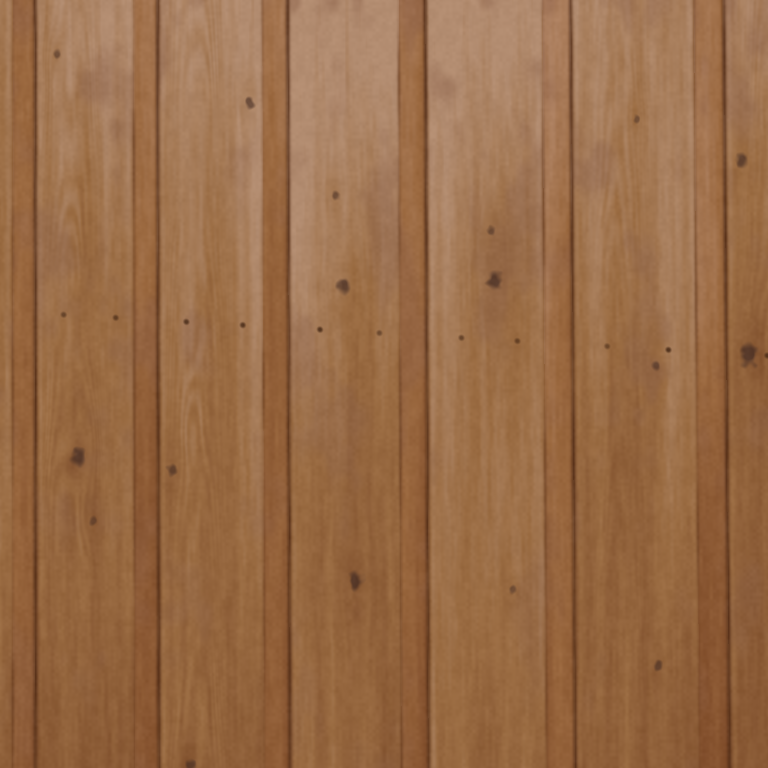
Write a Shadertoy shader that draws this texture.

```glsl
// Varnished pine wall: vertical boards parted by recessed strips, with grain, knots and nail holes.

float hash(vec2 p) {
    return fract(sin(dot(p, vec2(12.9898, 78.233))) * 43758.5453);
}

float noise(vec2 p) {
    vec2 i = floor(p), f = fract(p);
    f = f * f * (3.0 - 2.0 * f);
    return mix(mix(hash(i), hash(i + vec2(1, 0)), f.x),
               mix(hash(i + vec2(0, 1)), hash(i + vec2(1, 1)), f.x), f.y);
}

float bell(float d, float width) {
    return exp(-d * d / (width * width));
}

// Vertical streaks broken into short fibres, centred on zero
float woodGrain(vec2 p) {
    float x = p.x + 0.006 * noise(p * vec2(9.0, 3.0));
    return 0.22 * (noise(vec2(x * 50.0, p.y * 1.3)) - 0.5)
         + 0.18 * (noise(vec2(x * 120.0, p.y * 4.0)) - 0.5)
         + 0.13 * (noise(vec2(x * 230.0, p.y * 28.0)) - 0.5);
}

// Nested arches of flat-sawn timber around the line dx = 0
float archGrain(float dx, float y, float seed) {
    float wobble = noise(vec2(dx * 50.0 + seed, y * 9.0));
    float phase = 60.0 * y + 18000.0 * dx * dx + 11.0 * wobble;
    float patches = smoothstep(0.25, 0.6, noise(vec2(seed, y * 5.0)));
    return sin(phase) * bell(dx, 0.024) * patches;
}

void mainImage(out vec4 fragColor, in vec2 fragCoord) {
    vec2 uv = fragCoord / iResolution.xy;
    float x = uv.x - 0.008 * uv.x * (0.5 - uv.y);
    float y = uv.y;

    // Boards widen steadily to the right: x = 0.046 + 0.155 u + 0.005 u^2
    float u = (sqrt(0.024025 + 0.02 * (x - 0.046)) - 0.155) / 0.01;
    float id = floor(u), f = u - id;
    float w = 0.155 + 0.01 * u;

    // Signed distances to the deep groove and to the strip's left edge
    float groove = (f - step(0.5, f)) * w;
    float edge = (f - 0.81) * w;
    float strip = smoothstep(-0.002, 0.002, edge) * smoothstep(0.0, 0.003, (1.0 - f) * w);

    // Knots: ragged dark cores with a smudged halo that bends the grain
    float core = 0.0, halo = 0.0, bend = 0.0;
    for (int k = 0; k < 3; k++) {
        vec2 seed = vec2(id + 7.0, float(k) + 3.0);
        float size = hash(seed + 31.0);
        float r = 0.006 + 0.009 * size * size;
        vec2 q = vec2((f - mix(0.1, 0.72, hash(seed))) * w,
                      y - (float(k) + hash(seed + 17.0)) / 3.0);
        q += 0.6 * r * (vec2(noise(uv * 130.0), noise(uv * 130.0 + 40.0)) - 0.5);
        core += smoothstep(r, 0.3 * r, length(q * vec2(1.0, 0.8))) * (0.5 + 0.35 * size);
        float h = bell(length(q * vec2(1.0, 0.4)), 2.2 * r);
        halo += h * (0.4 + noise(uv * vec2(60.0, 35.0)));
        bend -= 0.5 * q.x * h;
    }

    // Tone: pale sheen at the top, deeper below, darker strips
    float part = id * 3.7 + 1.9 * step(0.0, edge);
    vec2 grainPos = vec2(x + bend + part, y + part * 2.3);
    float tone = 0.34 + 0.46 * y + 0.12 * (hash(vec2(id, 5.0)) - 0.5);
    tone += 0.20 * bell(x - 0.5, 0.35) * smoothstep(0.35, 1.0, y);
    tone -= 0.18 * smoothstep(0.92, 1.0, x);
    tone += 0.30 * (noise(vec2(x * 9.0 + part, y * 3.0)) - 0.5);
    tone += woodGrain(grainPos);
    tone += 0.10 * archGrain((f - 0.3) * w + bend, y, id * 5.3) * step(mod(id, 4.0), 1.5) * (1.0 - strip);
    tone -= strip * (0.08 + 0.18 * y + 0.12 * exp(-(1.0 - f) * w / 0.006));
    tone -= 0.15 * halo;

    // Light caught on the rounded board edges
    tone += 0.14 * bell(edge + 0.006, 0.004) * y;
    tone += 0.10 * bell(groove - 0.007, 0.003);

    vec3 color = mix(vec3(0.495, 0.305, 0.172), vec3(0.605, 0.422, 0.258), clamp(tone * 2.0, -0.15, 1.0));
    color = mix(color, vec3(0.70, 0.55, 0.44), clamp(tone * 2.0 - 1.0, 0.0, 1.0));

    // Dull mauve stains and redder strips
    float blotch = 0.7 * noise(vec2(x * 17.0 + part, y * 9.0)) + 0.3 * noise(uv * vec2(60.0, 35.0));
    float stain = smoothstep(0.52, 0.8, blotch);
    color = mix(color, vec3(0.56, 0.395, 0.30), stain * (0.2 + 0.3 * y));
    color *= mix(vec3(1.0), vec3(1.0, 0.965, 0.945), strip);

    // Deep grooves, and fainter seams that come and go
    float wear = noise(vec2(id * 4.0, y * 16.0));
    float seam = smoothstep(0.2, 0.8, noise(vec2(id * 6.0 + 2.5, y * 10.0)));
    color = mix(color, vec3(0.32, 0.17, 0.085), (0.55 + 0.3 * wear) * bell(groove, 0.003));
    color = mix(color, vec3(0.40, 0.23, 0.12), (0.15 + 0.4 * seam) * bell(edge, 0.0024));

    // Knot cores
    color = mix(color, vec3(0.29, 0.19, 0.15), clamp(core, 0.0, 0.8) * (1.0 - 0.6 * strip));

    // A sloping row of small nail holes, two to a board
    for (int n = 0; n < 2; n++) {
        float jitter = 0.06 * (hash(vec2(id, float(n) + 50.0)) - 0.5);
        vec2 q = vec2((f - 0.24 - 0.41 * float(n) - jitter) * w, y - 0.595 + 0.058 * x);
        float depth = 0.5 + 0.35 * hash(vec2(id + 9.0, float(n)));
        color = mix(color, vec3(0.26, 0.15, 0.08), depth * smoothstep(0.0055, 0.001, length(q)));
    }

    // Surface mottling, coarse and fine
    color += 0.022 * (noise(uv * vec2(110.0, 80.0)) - 0.5) + 0.022 * (noise(uv * 230.0 + 7.0) - 0.5);
    fragColor = vec4(color, 1.0);
}
```
